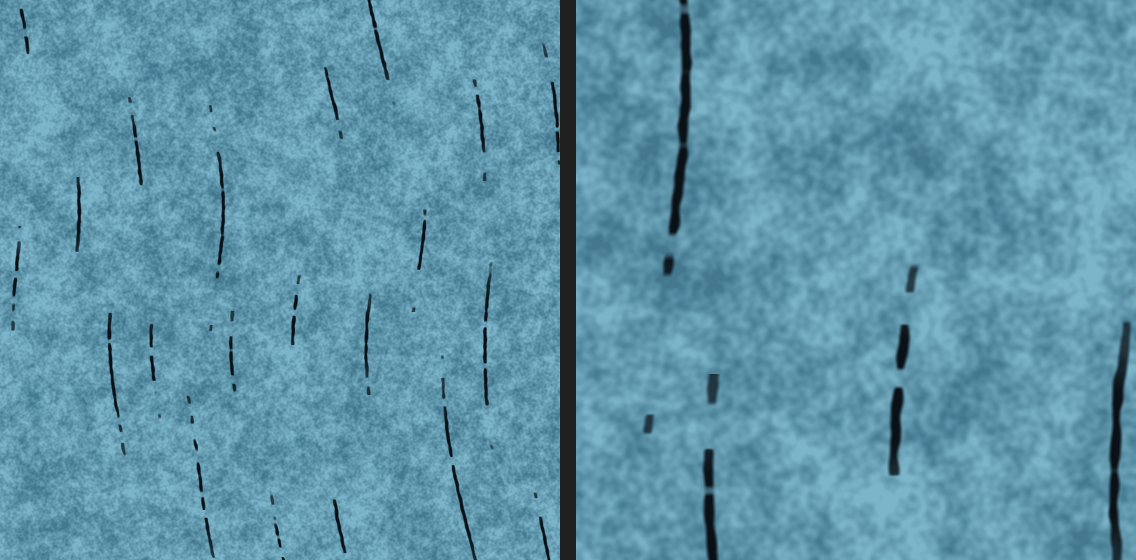
Left: the whole. Right: its middle third, enlarged.
Reproduce this texture procedurally as a Shadertoy shader.

```glsl
// Mottled blue felt crossed by broken, gently swaying dark stitches.
// The felt sums rotated octaves of gradient noise; the stitches are near-vertical
// lines in a warped space, solid at the middle and cut into dots at both ends.

#define FELT_MEAN vec3(0.386, 0.602, 0.687)
#define FELT_SPREAD vec3(0.047, 0.050, 0.048)
#define INK vec3(0.035, 0.065, 0.085)
#define STITCHES 24
#define STITCH_HALF_WIDTH 0.0029
#define EDGE_SOFTNESS 0.0016
#define DASH_RATE 42.0
#define DRIFT 0.09
#define SWAY 0.025

const float TAU = 6.2831853;

// Integer hash of a lattice cell, giving 0..1
float hash(vec2 cell) {
    uvec2 q = uvec2(ivec2(cell)) * uvec2(1597334673u, 3812015801u);
    uint n = (q.x ^ q.y) * 1597334673u;
    n = (n ^ (n >> 15)) * 2246822519u;
    n ^= n >> 13;
    return float(n >> 8) / 16777216.0;
}

float cornerSlope(vec2 cell, vec2 offset) {
    float angle = TAU * hash(cell);
    return dot(vec2(cos(angle), sin(angle)), offset);
}

// Gradient noise, about -0.7..0.7
float gradientNoise(vec2 p) {
    vec2 cell = floor(p);
    vec2 f = p - cell;
    vec2 u = f * f * f * (f * (f * 6.0 - 15.0) + 10.0);
    vec2 e = vec2(1.0, 0.0);
    float low = mix(cornerSlope(cell, f), cornerSlope(cell + e.xy, f - e.xy), u.x);
    float high = mix(cornerSlope(cell + e.yx, f - e.yx), cornerSlope(cell + e.xx, f - e.xx), u.x);
    return mix(low, high, u.y);
}

// Felt tone with roughly unit variance, from broad clouds to fine fibres
float feltTone(vec2 p) {
    mat2 turn = mat2(0.8, 0.6, -0.6, 0.8);
    float tone = 0.16 * gradientNoise(p * 3.6 + 8.4);
    tone += 0.38 * gradientNoise(p * 9.0 + 3.7);
    p = turn * p;
    tone += 0.50 * gradientNoise(p * 22.0 + 11.3);
    p = turn * p;
    tone += 0.45 * gradientNoise(p * 48.0 + 23.9);
    p = turn * p;
    tone += 0.50 * gradientNoise(p * 96.0 + 41.1);
    p = turn * p;
    tone += 0.46 * gradientNoise(p * 190.0 + 67.3);
    return tone * 4.6;
}

// Sideways shift shared by all stitches
float flowShift(vec2 p) {
    float depth = 1.0 - p.y;
    float phase = TAU * (depth - 0.12 * (p.x - 0.5));
    float wander = gradientNoise(p * vec2(1.7, 2.6) + 5.2);
    return DRIFT * depth + SWAY * sin(phase) + 0.035 * wander;
}

// Ink coverage of one stitch
float stitch(vec2 p, float lineX, float id) {
    float centre = fract(id * 0.618 + 0.3 * hash(vec2(id, 17.0)));
    float size = hash(vec2(id, 29.0));
    float halfLength = mix(0.09, 0.30, size * size);
    float envelope = 1.0 - abs(p.y - centre) / halfLength;
    if (envelope < 0.0) return 0.0;

    float breaks = gradientNoise(vec2(p.y * DASH_RATE, id * 7.0 + 0.3));
    float core = smoothstep(0.3, 0.7, envelope);
    float strength = mix(-0.2, 0.42, core) + 1.2 * breaks;
    float dash = smoothstep(0.0, 0.14, strength);
    float taper = mix(0.75, 1.0, smoothstep(0.0, 0.3, strength));
    float fray = gradientNoise(vec2(p.y * 95.0, id * 3.1));
    float halfWidth = STITCH_HALF_WIDTH * taper * (1.0 + 0.4 * fray);
    float wobble = 0.0016 * gradientNoise(vec2(p.y * 60.0, id * 5.3));
    float d = abs(lineX + wobble) - halfWidth;
    float body = 1.0 - smoothstep(-EDGE_SOFTNESS, EDGE_SOFTNESS, d);
    return body * dash * mix(0.72, 1.0, core);
}

void mainImage(out vec4 fragColor, in vec2 fragCoord) {
    vec2 p = fragCoord / iResolution.y;

    // Felt ground
    vec3 color = FELT_MEAN + FELT_SPREAD * clamp(feltTone(p), -2.6, 2.1);

    // Scattered stitches, one per jittered column
    float flowX = p.x - flowShift(p);
    float ink = 0.0;
    for (int i = 0; i < STITCHES; i++) {
        float id = float(i);
        float column = (id + hash(vec2(id, 5.0))) / float(STITCHES);
        ink = max(ink, stitch(p, flowX - mix(-0.12, 1.02, column), id));
    }
    color = mix(color, INK, ink);

    fragColor = vec4(color, 1.0);
}
```
